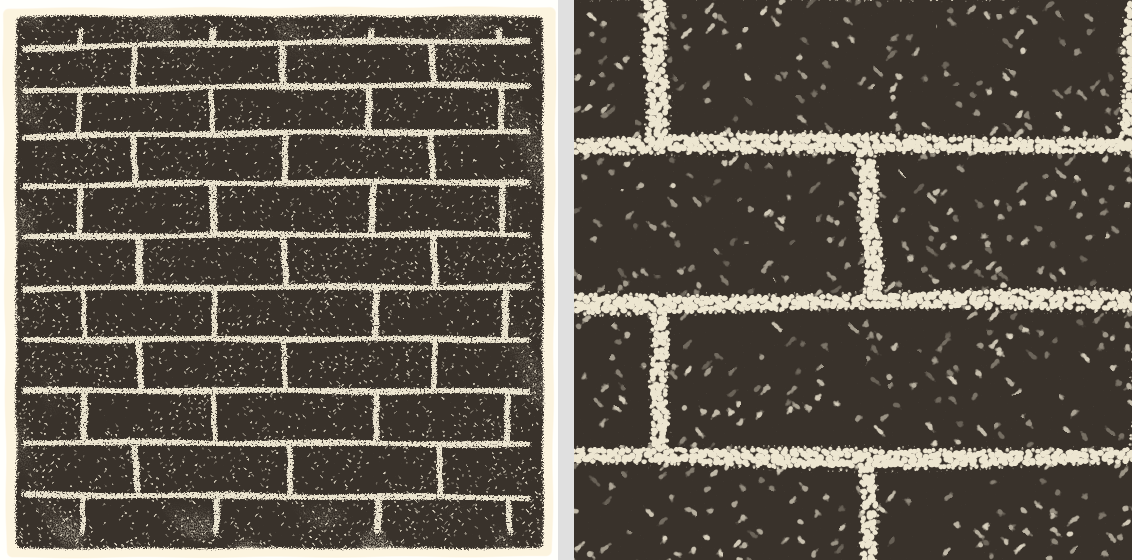
Left, the full canvas; right, a detail of the centre.
This pattern is drawn by a Shadertoy shader. Its source:

```glsl
// Block-printed brick wall: a dark ink square on cream paper with chalky mortar.
// Courses come from a bowed row formula, head joints from a staggered loop,
// and cellular noise breaks up the mortar, the ink edge and the scattered flecks.

#define COURSES 10
#define BED_HALF 0.0060
#define HEAD_HALF 0.0063
#define GRAIN_SCALE 330.0
#define FLECK_SCALE 125.0
#define FLECK_DENSITY 0.30
#define WHITE vec3(1.00, 1.00, 0.99)
#define PAPER vec3(0.99, 0.955, 0.875)
#define MORTAR vec3(0.93, 0.90, 0.82)
#define INK vec3(0.222, 0.195, 0.168)

const float PI = 3.14159;

vec2 hash2(vec2 p) {
    vec3 q = fract(p.xyx * vec3(0.1031, 0.1030, 0.0973));
    q += dot(q, q.yzx + 33.33);
    return fract((q.xx + q.yz) * q.zy);
}

// Distance to the nearest scattered point, and that point's random id.
vec2 cellular(vec2 p) {
    vec2 cell = floor(p), nearest = vec2(9.0, 0.0);
    for (int j = -1; j <= 1; j++)
    for (int i = -1; i <= 1; i++) {
        vec2 c = cell + vec2(i, j);
        float d = length(c + hash2(c) - p);
        if (d < nearest.x) nearest = vec2(d, hash2(c + 71.7).x);
    }
    return nearest;
}

float roundBox(vec2 p, vec2 halfSize, float r) {
    vec2 d = abs(p) - halfSize + r;
    return length(max(d, 0.0)) + min(max(d.x, d.y), 0.0) - r;
}

// Slow patchy field, roughly -1 to 1.
float patches(vec2 p) {
    return 0.5 * sin(p.x * 23.0 + 2.0 * sin(p.y * 17.0))
         + 0.5 * sin(p.y * 31.0 + 2.0 * sin(p.x * 29.0 + 1.0));
}

// Height of bed joint k, measured downward, with uneven spacing and tilt.
float bedHeight(float k, float x) {
    float a = PI * k / 9.0, u = x - 0.5;
    float base = 0.078 + 0.0898 * k - 0.0176 * sin(a)
               - 0.0052 * sin(2.0 * a) - 0.0026 * sin(3.0 * a);
    float tilt = mix(-0.014, 0.006, k / 9.0) * u;
    float bow = 0.005 * (1.0 - k / 9.0) * (4.0 * u * u - 0.4);
    return base + tilt + bow + 0.0012 * sin(x * 17.0 + k * 4.0);
}

// Position of head joint k in a course, drifting outward with depth.
float headPosition(float row, float k, float y) {
    float even = 0.146 + 0.2526 * k - 0.0163 * sin(2.0 * PI * k / 3.0);
    float odd = 0.245 + 0.2656 * k;
    float x = mix(even, odd, mod(row, 2.0));
    vec2 rnd = hash2(vec2(row, k) + 5.0) - 0.5;
    float middle = 0.078 + 0.0898 * (row - 0.5);
    return x + 0.024 * (y - 0.5) * x + 0.009 * rnd.x
         + 0.12 * rnd.y * (y - middle) + 0.0008 * sin(y * 130.0 + k);
}

float band(float d, float halfWidth) {
    return 1.0 - smoothstep(halfWidth * 0.5, halfWidth * 1.4, d);
}

// Mortar coverage before graining.
float mortar(vec2 p) {
    float row = 0.0, beds = 0.0, heads = 0.0;
    for (int i = 0; i < COURSES; i++) {
        float d = p.y - bedHeight(float(i), p.x);
        row += step(0.0, d);
        float width = BED_HALF * (1.0 + 0.16 * sin(p.x * 21.0 + float(i) * 2.7));
        beds = max(beds, band(abs(d), width));
    }
    for (int k = 0; k < 4; k++) {
        float width = HEAD_HALF * (0.8 + 0.4 * hash2(vec2(k, row)).y);
        float d = abs(p.x - headPosition(row, float(k), p.y));
        heads = max(heads, band(d, width));
    }
    beds *= smoothstep(0.032, 0.045, p.x) * (1.0 - smoothstep(0.940, 0.956, p.x));
    heads *= smoothstep(0.042, 0.056, p.y) * (1.0 - smoothstep(0.945, 0.968, p.y));
    return max(beds, heads * step(p.x, 0.95));
}

void mainImage(out vec4 fragColor, in vec2 fragCoord) {
    float px = 1.0 / iResolution.y;
    vec2 p = vec2(fragCoord.x, iResolution.y - fragCoord.y) * px;
    float grain = cellular(p * GRAIN_SCALE).x;
    float wobble = 0.0010 * sin(p.x * 27.0 + 1.0) + 0.0010 * sin(p.y * 33.0);

    // Paper, slightly wider at the top.
    vec2 sheetPos = p - vec2(0.4987, 0.5045);
    vec2 sheetHalf = vec2(0.4915 - 0.007 * sheetPos.y, 0.4915 + 0.005 * sheetPos.x * -sheetPos.y);
    float sheet = roundBox(sheetPos, sheetHalf, 0.012) + wobble;
    vec3 color = mix(WHITE, PAPER, 1.0 - smoothstep(-px, px, sheet));

    // Ink block with a ragged edge.
    float block = roundBox(p - vec2(0.4993, 0.5039), vec2(0.4707, 0.4753), 0.010) + wobble;
    float ink = 1.0 - smoothstep(-px, px, block + (grain - 0.5) * 0.008);

    // Grained mortar and flecks, denser where the border is worn.
    float cover = mortar(p);
    float chalk = smoothstep(-0.17, 0.17, cover * 0.82 - 0.12 - grain);
    float cloud = patches(p);
    float worn = smoothstep(-0.09, -0.01, block) * (0.4 + 0.6 * smoothstep(0.85, 0.95, p.y));
    vec2 fleck = cellular(p * FLECK_SCALE + 0.2 * sin(p.yx * 410.0));
    float chance = FLECK_DENSITY * (1.0 + 0.4 * cloud) + 0.45 * worn * (0.6 + cloud);
    float speck = 1.0 - smoothstep(0.14, 0.34, fleck.x + 0.22 * (grain - 0.4));
    speck *= step(fleck.y, chance) * mix(0.25, 0.9, fract(fleck.y * 57.0));
    float dust = worn * smoothstep(0.2, 0.9, cloud) * (1.0 - smoothstep(0.2, 0.6, grain));
    float light = max(chalk, max(speck, 0.55 * dust));

    color = mix(color, mix(INK, MORTAR, light), ink);
    fragColor = vec4(color, 1.0);
}
```
